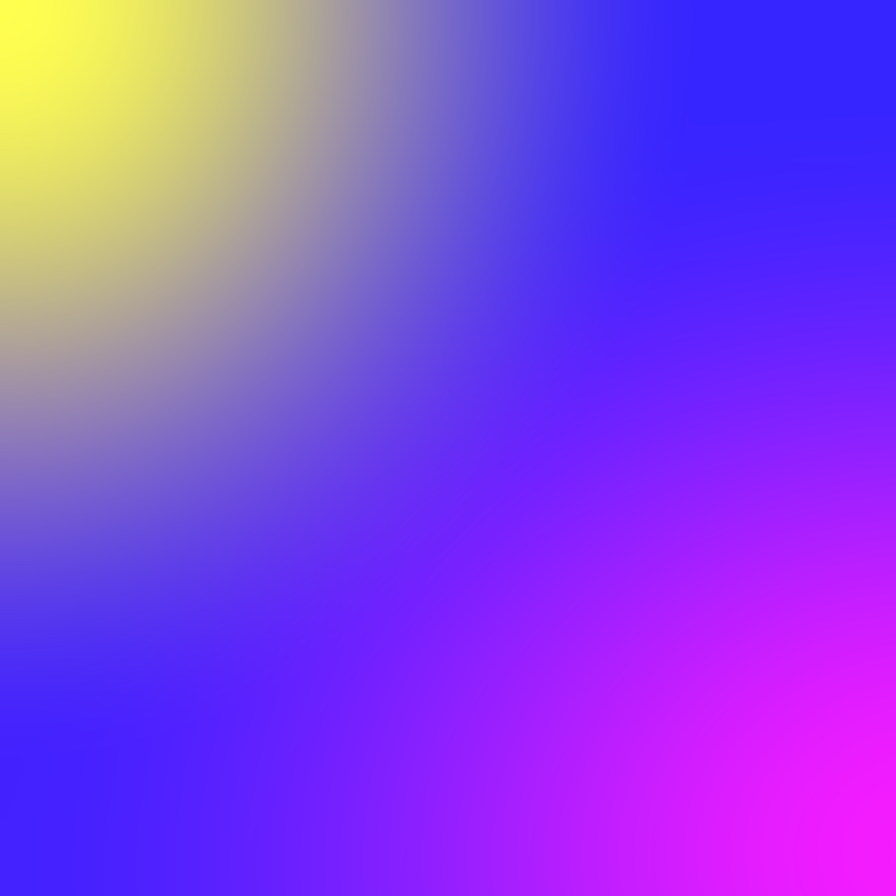
Reproduce this background procedurally as a Shadertoy shader.

```glsl
// Soft colour mesh: yellow and magenta corner glows melting into a violet-blue field.

#define BLUE_LOW    vec3(0.265, 0.130, 1.00)
#define BLUE_HIGH   vec3(0.210, 0.145, 1.00)
#define YELLOW      vec3(1.000, 1.000, 0.31)
#define MAGENTA     vec3(0.965, 0.110, 1.00)
#define YELLOW_POS  vec2(0.00, 1.00)
#define YELLOW_SIZE vec2(0.80, 0.86)
#define MAGENTA_POS  vec2(1.05, 0.05)
#define MAGENTA_SIZE vec2(1.05, 0.87)

// Elliptical glow: 1 at the centre, easing to 0 at the rim.
float glow(vec2 p, vec2 centre, vec2 radii) {
    return 1.0 - smoothstep(0.0, 1.0, length((p - centre) / radii));
}

void mainImage(out vec4 fragColor, in vec2 fragCoord) {
    vec2 uv = fragCoord / iResolution.xy;

    // Blue field, slightly warmer toward the lower left
    float rise = smoothstep(0.0, 1.0, 0.5 * (uv.x + uv.y));
    vec3 colour = mix(BLUE_LOW, BLUE_HIGH, rise);

    // Corner glows
    colour = mix(colour, MAGENTA, glow(uv, MAGENTA_POS, MAGENTA_SIZE));
    colour = mix(colour, YELLOW, glow(uv, YELLOW_POS, YELLOW_SIZE));

    fragColor = vec4(colour, 1.0);
}
```
